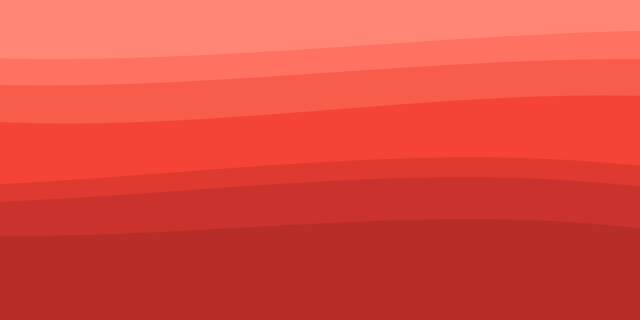
This background is drawn by a WebGL 1 fragment shader. Its source:

```glsl
precision highp float;
// Seven flat red bands, light coral to deep red, divided by gentle wave edges.

uniform vec2 u_resolution;

// Band colours, top to bottom.
const vec3 PALE_CORAL = vec3(1.0, 0.522, 0.459);
const vec3 CORAL      = vec3(1.0, 0.443, 0.376);
const vec3 WARM_RED   = vec3(0.973, 0.361, 0.294);
const vec3 BRIGHT_RED = vec3(0.961, 0.263, 0.216);
const vec3 RED        = vec3(0.875, 0.228, 0.188);
const vec3 DARK_RED   = vec3(0.792, 0.200, 0.175);
const vec3 DEEP_RED   = vec3(0.722, 0.176, 0.157);

// Edge curves: four Bezier heights, evenly spaced from left to right.
const vec4 CORAL_EDGE  = vec4(0.8177, 0.8014, 0.8887, 0.9036);
const vec4 WARM_EDGE   = vec4(0.7344, 0.7203, 0.8195, 0.8151);
const vec4 BRIGHT_EDGE = vec4(0.6185, 0.5892, 0.7161, 0.7005);
const vec4 RED_EDGE    = vec4(0.4245, 0.4589, 0.5539, 0.4818);
const vec4 DARK_EDGE   = vec4(0.3698, 0.3971, 0.4948, 0.4167);
const vec4 DEEP_EDGE   = vec4(0.2630, 0.2572, 0.3646, 0.2865);

// Cubic Bezier weights at position t across the canvas.
vec4 bezierWeights(float t) {
  float s = 1.0 - t;
  return vec4(s * s * s, 3.0 * s * s * t, 3.0 * s * t * t, t * t * t);
}

// Fills everything below an edge with a band colour.
vec3 fillBelow(vec3 base, vec3 band, vec4 edge, vec4 weights, float y) {
  float coverage = (dot(edge, weights) - y) * u_resolution.y + 0.5;
  return mix(base, band, clamp(coverage, 0.0, 1.0));
}

void main() {
  vec2 uv = gl_FragCoord.xy / u_resolution;
  vec4 weights = bezierWeights(uv.x);

  // Layer the bands from back to front.
  vec3 color = PALE_CORAL;
  color = fillBelow(color, CORAL, CORAL_EDGE, weights, uv.y);
  color = fillBelow(color, WARM_RED, WARM_EDGE, weights, uv.y);
  color = fillBelow(color, BRIGHT_RED, BRIGHT_EDGE, weights, uv.y);
  color = fillBelow(color, RED, RED_EDGE, weights, uv.y);
  color = fillBelow(color, DARK_RED, DARK_EDGE, weights, uv.y);
  color = fillBelow(color, DEEP_RED, DEEP_EDGE, weights, uv.y);

  gl_FragColor = vec4(color, 1.0);
}
```
